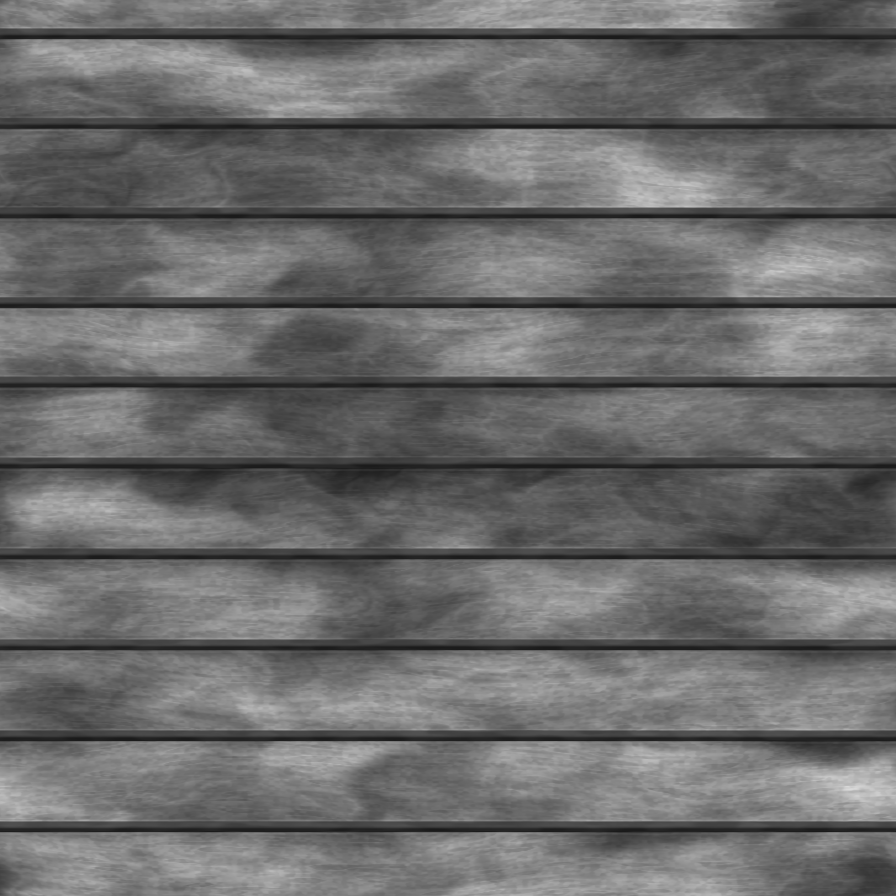
Reproduce this texture procedurally as a Shadertoy shader.

```glsl
const float TAU = 6.2831853;
const float BOARDS = 10.0;
const float GAP = 0.0036;      // dark slit between boards
const float BEVEL = 0.0112;    // top of the bevelled lip

vec3 hash3(vec3 p) {
    p = fract(p * vec3(0.1031, 0.1030, 0.0973));
    p += dot(p, p.yxz + 33.33);
    return fract((p.xxy + p.yxx) * p.zyx);
}

// Cellular noise with blended cell values, periodic in x, centred on zero
float softCells(vec2 p, float period, float seed) {
    vec2 base = floor(p);
    float sum = 0.0, total = 0.0;
    for (int j = -1; j <= 1; j++)
    for (int i = -1; i <= 1; i++) {
        vec2 cell = base + vec2(i, j);
        vec3 rnd = hash3(vec3(mod(cell.x, period), cell.y + 40.0, seed));
        vec2 offset = cell + 0.15 + 0.7 * rnd.xy - p;
        float weight = exp(-5.0 * dot(offset, offset));
        sum += weight * rnd.z;
        total += weight;
    }
    return sum / total - 0.5;
}

float bump(float x, float width) {
    return exp(-x * x / (width * width));
}

// Lower edge of a board; the boards differ slightly in height
float boardEdge(float index) {
    float row = mod(index, BOARDS);
    float shift = (0.015 + 0.0015 * row) * (1.0 - smoothstep(4.0, 6.0, row));
    return floor(index / BOARDS) + 0.057 + row / BOARDS + shift;
}

// Broad light and dark areas that cross several boards
float weathering(vec2 uv) {
    float dark = bump(uv.y - 0.47, 0.085) * (0.6 + 0.5 * cos(TAU * (uv.x - 0.2)));
    float pale = bump(uv.y - 0.29, 0.09) * (0.4 + 0.6 * cos(TAU * (uv.x - 0.55)));
    return 0.07 * pale - 0.16 * dark;
}

// Cloudy stains, separate on each board
float stains(vec2 p, float seed) {
    vec2 warp = vec2(sin(p.y * 85.0 + seed) + 0.5 * sin(TAU * 7.0 * p.x),
                     sin(TAU * 5.0 * p.x + seed) + 0.5 * sin(TAU * 11.0 * p.x));
    p += warp * vec2(0.012, 0.006);
    float broad = softCells(p * vec2(6.0, 13.0), 6.0, seed);
    float medium = softCells(p * vec2(13.0, 26.0), 13.0, seed + 20.0);
    float ragged = softCells(p * vec2(38.0, 65.0), 38.0, seed + 40.0);
    float blotch = smoothstep(0.16, 0.42, 0.8 * medium - 0.5 * broad + 0.4 * ragged);
    return 0.36 * broad + 0.21 * medium + 0.09 * ragged - 0.10 * blotch;
}

// Fine streaks along the board, with small dark pores
float grain(vec2 p, float seed) {
    p.y += 0.010 * sin(TAU * p.x + seed) + 0.003 * sin(TAU * 3.0 * p.x + 2.0 * seed);
    float wide = softCells(p * vec2(9.0, 105.0), 9.0, seed + 60.0);
    float thin = softCells(p * vec2(28.0, 250.0), 28.0, seed + 80.0);
    float speck = softCells(p * vec2(170.0, 380.0), 170.0, seed + 100.0);
    float pores = smoothstep(0.18, 0.38, thin);
    return 0.10 * wide + 0.12 * thin + 0.09 * speck - 0.09 * pores;
}

float woodTone(vec2 uv, vec2 p, float height, float seed) {
    float across = clamp((p.y - BEVEL) / (height - BEVEL), 0.0, 1.0);
    float crown = 4.0 * across * (1.0 - across);
    float tone = 0.465 + 0.055 * crown + weathering(uv) + stains(p, seed);
    return tone * (1.0 + 1.5 * grain(p, seed));
}

// Slit, lip and thin worn edges around each joint
float addJoint(float tone, float below, float above, float along, float seed, float aa) {
    tone *= 1.0 - 0.35 * exp(-above / 0.006);
    tone += 0.07 * bump(above - 0.0025, 0.0012);
    tone += 0.06 * bump(below - BEVEL - 0.001, 0.0011);
    float wear = softCells(vec2(along * 40.0, below * 180.0), 40.0, seed + 120.0);
    float lip = 0.22 + 0.14 * tone + 0.07 * wear;
    lip *= mix(0.75, 1.0, smoothstep(GAP, GAP + 0.003, below));
    tone = mix(lip, tone, smoothstep(BEVEL - aa, BEVEL + aa, below));
    float slit = 1.0 - smoothstep(GAP - aa, GAP + aa, below);
    slit = max(slit, 1.0 - smoothstep(0.0, aa, above));
    return mix(tone, 0.13 + 0.06 * wear, slit);
}

void mainImage(out vec4 fragColor, in vec2 fragCoord) {
    vec2 uv = fragCoord / iResolution.xy;
    float aa = 1.0 / iResolution.y;

    // Find the board under this point
    float index = -1.0;
    for (int k = 0; k < int(BOARDS); k++) {
        if (uv.y >= boardEdge(float(k))) index = float(k);
    }
    float bottom = boardEdge(index);
    float top = boardEdge(index + 1.0);
    float seed = mod(index, BOARDS) * 1.7 + 3.0;

    vec2 local = vec2(uv.x, uv.y - bottom);
    float tone = woodTone(uv, local, top - bottom, seed);
    tone = addJoint(tone, local.y, top - uv.y, uv.x, seed, aa);
    fragColor = vec4(vec3(clamp(tone, 0.0, 1.0)), 1.0);
}
```
